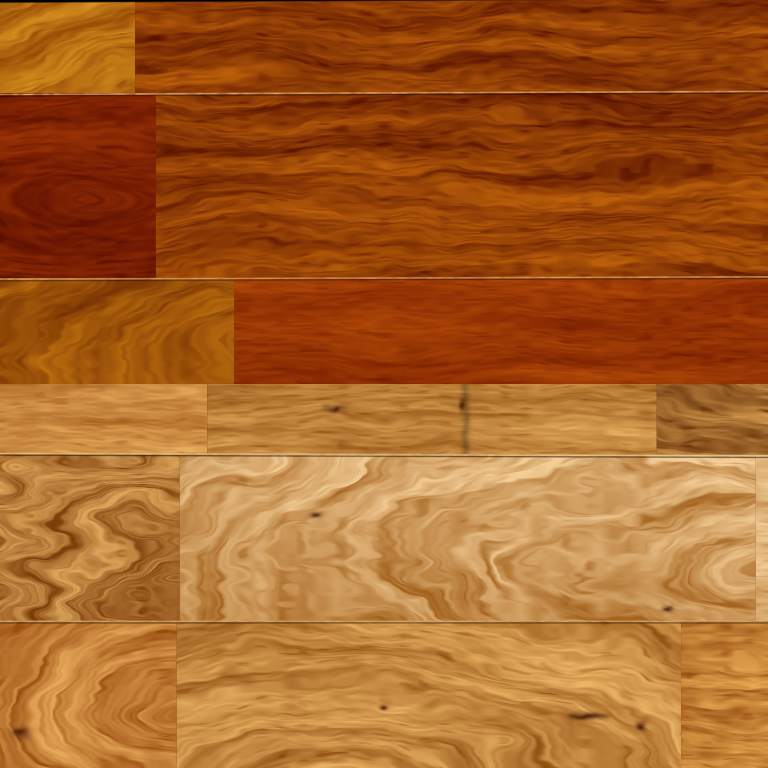
Write a Shadertoy shader that draws this texture.

```glsl
// Hardwood floor: rows of dark red-brown boards above rows of pale honey boards.

float hash(vec2 p) {
    vec3 q = fract(vec3(p.xyx) * 0.1031);
    q += dot(q, q.yzx + 33.33);
    return fract((q.x + q.y) * q.z);
}

float noise(vec2 p) {
    vec2 cell = floor(p), f = fract(p);
    f = f * f * (3.0 - 2.0 * f);
    vec2 e = vec2(0.0, 1.0);
    return mix(mix(hash(cell), hash(cell + e.yx), f.x),
               mix(hash(cell + e.xy), hash(cell + e.yy), f.x), f.y);
}

float fbm(vec2 p) {
    float sum = 0.0, amp = 0.533;
    for (int i = 0; i < 4; i++) {
        sum += amp * noise(p);
        p = p * 2.03 + 17.7;
        amp *= 0.5;
    }
    return sum;
}

// grain: ring centre, horizontal squash, wobble. ring: frequency, strength.
float woodTone(vec2 p, vec4 grain, vec2 ring, float seed) {
    float warp = fbm(p * vec2(6.0, 15.0) + seed) - 0.5;
    float r = length((p - grain.xy) * vec2(grain.z, 1.0)) + grain.w * warp;
    float streak = fbm(vec2(p.x * 4.0 + seed, r * 55.0)) - 0.5;
    float fibre = noise(vec2(p.x * 50.0, r * 330.0) + seed) - 0.5;
    float pores = smoothstep(0.7, 0.95, noise(vec2(p.x * 38.0 + seed, r * 240.0)));
    float band = fract(r * ring.x + 0.6 * streak);
    float line = smoothstep(0.35, 0.88, band) * (1.0 - smoothstep(0.88, 1.0, band));
    line *= 0.4 + 1.2 * noise(p * vec2(9.0, 22.0) + seed);
    return 0.62 + 1.3 * streak + 0.45 * fibre - 0.28 * pores - ring.y * line;
}

// box: left, bottom, right, top. ring.z brightens the board towards its top.
void board(inout vec3 col, vec2 p, float aa, vec4 box, vec3 dark, vec3 light,
           vec4 grain, vec3 ring) {
    vec2 mid = 0.5 * (box.xy + box.zw), halfSize = 0.5 * (box.zw - box.xy);
    vec2 d = abs(p - mid) - halfSize;
    float cover = 1.0 - smoothstep(-0.5 * aa, 0.5 * aa, max(d.x, d.y));
    if (cover <= 0.0) return;
    float seed = floor(box.x * 170.0 + box.y * 310.0);
    float tone = woodTone(p, grain, ring.xy, seed) + ring.z * (p.y - mid.y) / halfSize.y;
    col = mix(col, mix(dark, light, clamp(tone, -0.2, 1.15)), cover);
}

void knot(inout vec3 col, vec2 p, vec2 centre, vec2 size) {
    vec2 d = (p - centre) / size;
    d += 0.9 * (vec2(noise(p * 90.0), noise(p * 90.0 + 41.0)) - 0.5);
    col = mix(col, vec3(0.25, 0.09, 0.02), 0.85 * exp(-dot(d, d)));
}

// Thin horizontal gap with a broken pale edge and a dark shadow beneath.
void seam(inout vec3 col, vec2 p, float aa, float y, float slope, vec3 edge, float shade) {
    float d = p.y - y - slope * (p.x - 0.5);
    float width = 0.0014 + 0.5 * aa;
    col *= 1.0 - shade * (1.0 - smoothstep(0.0, width, abs(d + 0.002)));
    float chips = 0.55 + 0.45 * noise(vec2(p.x * 150.0, y * 90.0));
    col = mix(col, edge, chips * (1.0 - smoothstep(0.0, width, abs(d))));
}

void mainImage(out vec4 fragColor, in vec2 fragCoord) {
    vec2 p = fragCoord / iResolution.xy;
    float aa = 1.0 / iResolution.y;
    vec3 col = vec3(0.45, 0.22, 0.05);
    vec3 umber = vec3(0.41, 0.12, 0.005), amber = vec3(0.69, 0.34, 0.035);
    vec3 tan1 = vec3(0.61, 0.36, 0.11), honey = vec3(0.88, 0.66, 0.36);

    // Dark boards, from the top row down
    board(col, p, aa, vec4(-0.1, 0.879, 0.176, 1.1), vec3(0.57, 0.27, 0.01), vec3(0.81, 0.53, 0.11), vec4(0.25, 0.8, 0.45, 0.06), vec3(22.0, 0.2, 0.0));
    board(col, p, aa, vec4(0.176, 0.879, 1.1, 1.1), umber, amber, vec4(0.55, 0.3, 0.12, 0.05), vec3(32.0, 0.2, 0.0));
    board(col, p, aa, vec4(-0.1, 0.638, 0.203, 0.879), vec3(0.37, 0.06, 0.005), vec3(0.57, 0.18, 0.015), vec4(0.11, 0.74, 0.28, 0.03), vec3(28.0, 0.12, 0.24));
    board(col, p, aa, vec4(0.203, 0.638, 1.1, 0.879), umber, amber, vec4(0.74, 0.25, 0.22, 0.06), vec3(30.0, 0.25, -0.16));
    board(col, p, aa, vec4(-0.1, 0.5, 0.305, 0.638), vec3(0.46, 0.19, 0.01), vec3(0.70, 0.40, 0.05), vec4(0.34, 0.535, 0.4, 0.06), vec3(30.0, 0.22, 0.0));
    board(col, p, aa, vec4(0.305, 0.5, 1.1, 0.638), vec3(0.49, 0.13, 0.005), vec3(0.67, 0.27, 0.025), vec4(0.6, -1.0, 0.2, 0.03), vec3(24.0, 0.1, 0.0));

    // Pale boards
    board(col, p, aa, vec4(-0.1, 0.408, 0.27, 0.5), vec3(0.66, 0.39, 0.13), vec3(0.88, 0.64, 0.34), vec4(0.1, -1.0, 0.2, 0.03), vec3(50.0, 0.15, 0.0));
    board(col, p, aa, vec4(0.27, 0.408, 0.855, 0.5), tan1, vec3(0.85, 0.63, 0.33), vec4(0.5, -1.0, 0.2, 0.03), vec3(50.0, 0.2, 0.0));
    board(col, p, aa, vec4(0.855, 0.408, 1.1, 0.5), vec3(0.45, 0.24, 0.07), vec3(0.83, 0.60, 0.30), vec4(1.03, 0.53, 0.4, 0.05), vec3(40.0, 0.3, 0.0));
    board(col, p, aa, vec4(-0.1, 0.191, 0.234, 0.408), vec3(0.55, 0.31, 0.09), vec3(0.85, 0.63, 0.34), vec4(0.23, 0.25, 0.55, 0.16), vec3(28.0, 0.32, 0.12));
    board(col, p, aa, vec4(0.234, 0.191, 0.984, 0.408), vec3(0.69, 0.45, 0.19), vec3(0.92, 0.76, 0.54), vec4(0.97, 0.255, 0.3, 0.08), vec3(21.0, 0.48, 0.24));
    board(col, p, aa, vec4(0.984, 0.191, 1.1, 0.408), vec3(0.78, 0.57, 0.32), vec3(0.94, 0.80, 0.59), vec4(1.0, -1.0, 0.2, 0.02), vec3(20.0, 0.1, 0.0));
    board(col, p, aa, vec4(-0.1, -0.1, 0.23, 0.191), vec3(0.63, 0.34, 0.09), vec3(0.88, 0.63, 0.33), vec4(0.24, 0.075, 0.55, 0.06), vec3(30.0, 0.3, 0.0));
    board(col, p, aa, vec4(0.23, -0.1, 0.887, 0.191), tan1, honey, vec4(0.43, -0.04, 0.42, 0.06), vec3(30.0, 0.26, 0.08));
    board(col, p, aa, vec4(0.887, -0.1, 1.1, 0.191), vec3(0.58, 0.30, 0.07), vec3(0.88, 0.63, 0.30), vec4(0.9, -1.0, 0.25, 0.04), vec3(36.0, 0.25, 0.0));

    // Knots and the upright crease below one of them
    float crease = exp(-pow((p.x - 0.604 - 0.005 * noise(p * 60.0)) / 0.005, 2.0));
    col *= 1.0 - 0.22 * crease * step(0.408, p.y) * step(p.y, 0.5);
    knot(col, p, vec2(0.437, 0.468), vec2(0.016, 0.004));
    knot(col, p, vec2(0.602, 0.474), vec2(0.004, 0.010));
    knot(col, p, vec2(0.410, 0.329), vec2(0.007, 0.004));
    knot(col, p, vec2(0.871, 0.207), vec2(0.007, 0.004));
    knot(col, p, vec2(0.027, 0.046), vec2(0.013, 0.007));
    knot(col, p, vec2(0.765, 0.067), vec2(0.020, 0.004));
    knot(col, p, vec2(0.834, 0.054), vec2(0.006, 0.007));
    knot(col, p, vec2(0.500, 0.079), vec2(0.005, 0.003));

    // Gaps between rows and the dark sliver along the top
    seam(col, p, aa, 0.879, 0.004, vec3(0.88, 0.66, 0.42), 0.35);
    seam(col, p, aa, 0.638, 0.003, vec3(0.88, 0.62, 0.38), 0.35);
    seam(col, p, aa, 0.408, -0.003, vec3(0.92, 0.75, 0.48), 0.5);
    seam(col, p, aa, 0.191, 0.0, vec3(0.86, 0.65, 0.38), 0.4);
    float rim = 0.9965 + 0.005 * p.x;
    col *= 1.0 - smoothstep(rim - aa, rim + aa, p.y);

    fragColor = vec4(clamp(col, 0.0, 1.0), 1.0);
}
```
